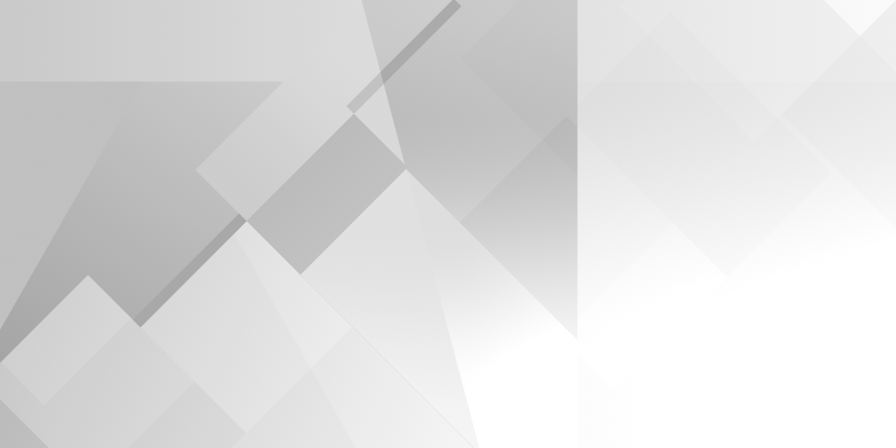
A WebGL 1 fragment shader for this background:

```glsl
precision highp float;
// Pale grey backdrop of overlapping translucent diagonal panels fading to white.
uniform vec2 u_resolution;

// Antialiased step: 1 where d is positive
float side(float d) {
  float w = 0.9 / u_resolution.y;
  return smoothstep(-w, w, d);
}

float band(float x, float lo, float hi) {
  return side(x - lo) * side(hi - x);
}

// Rectangle in diagonal coordinates
float panel(vec2 d, vec2 lo, vec2 hi) {
  return band(d.x, lo.x, hi.x) * band(d.y, lo.y, hi.y);
}

float hash(vec2 p) {
  return fract(sin(dot(p, vec2(41.3, 289.1))) * 4375.5);
}

// Grey of everything left of the steep seam
float leftTone(vec2 p, vec2 d) {
  float slope = side(p.x - 0.422 + 0.573 * (1.0 - p.y));
  float tone = mix(0.755, 0.62 + 0.1 * p.x + 0.14 * p.y, slope);
  tone = mix(tone, 0.79 + 0.09 * p.x, side(p.y - 0.818));

  // Light panel above the stripe, and the notch beside the seam
  float pale = panel(d, vec2(-0.185, 1.057), vec2(0.044, 3.0));
  tone = mix(tone, 0.80 + 0.06 * smoothstep(1.05, 1.7, d.y), pale);
  tone = mix(tone, 0.85, panel(d, vec2(0.044, 1.536), vec2(1.0, 3.0)));

  // Dark square and the bright wedge below it
  tone = mix(tone, 0.73 + 0.1 * d.x, panel(d, vec2(0.044, 1.057), vec2(0.284, 1.536)));
  float wedge = 0.88 + 0.08 * (1.0 - smoothstep(0.0, 0.5, p.y));
  tone = mix(tone, wedge, panel(d, vec2(0.284, 1.057), vec2(3.0, 1.536)));

  // Lower left sheets
  float low = panel(d, vec2(0.044, 0.583), vec2(3.0, 1.057))
            + panel(d, vec2(-0.19, -1.0), vec2(3.0, 0.583));
  float sheet = 0.80 + 0.14 * p.x - 0.06 * p.y;
  sheet += 0.022 * panel(d, vec2(-0.19, 0.193), vec2(0.003, 0.583));
  sheet += 0.018 * panel(d, vec2(0.044, 0.583), vec2(0.516, 1.057));
  sheet -= 0.018 * panel(d, vec2(0.286, -1.0), vec2(0.516, 0.583));
  sheet += 0.015 * side(p.x - 0.552 - 0.567 * (0.427 - p.y));
  sheet -= 0.06 * side(0.109 - d.y);
  return mix(tone, sheet, min(low, 1.0));
}

// Grey between the steep seam and the vertical edge
float middleTone(vec2 p, vec2 d) {
  float dark = 0.745 + 0.06 * (p.x - 0.95) + 0.035 * smoothstep(0.72, 1.0, p.y);
  dark += 0.25 * (1.0 - smoothstep(0.1, 0.75, p.y));
  dark += 0.025 * side(0.01 - d.x);
  dark -= 0.025 * panel(d, vec2(0.523, 1.529), vec2(3.0, 2.005));
  dark -= 0.012 * panel(d, vec2(0.159, 1.898), vec2(3.0, 4.0));
  float fan = 0.87 + 0.13 * (1.0 - smoothstep(0.1, 0.5, p.y));
  fan += 0.05 * smoothstep(1.0, 1.29, p.x);
  return mix(fan, dark, side(d.y - 1.529));
}

// Bright right side with faint panels
float rightTone(vec2 p, vec2 d) {
  float tone = 0.88 + 0.07 * (p.x - 1.3) + 0.11 * (1.0 - smoothstep(0.2, 0.85, p.y));
  tone += 0.008 * side(p.y - 0.818);
  tone -= 0.010 * panel(d, vec2(0.523, 2.005), vec2(1.24, 2.471));
  tone += 0.008 * panel(d, vec2(0.4, 2.367), vec2(1.0, 2.839));
  tone -= 0.012 * panel(d, vec2(1.0, 2.49), vec2(3.0, 2.839));
  tone += 0.008 * panel(d, vec2(1.0, 1.5), vec2(1.24, 2.005));
  return tone + 0.045 * panel(d, vec2(-1.0, 2.839), vec2(1.0, 4.0));
}

void main() {
  vec2 p = gl_FragCoord.xy / u_resolution.y;
  p.x *= 2.0 * u_resolution.y / u_resolution.x;
  vec2 d = vec2(p.x - p.y, p.x + p.y);

  float seam = side(p.x - 0.807 - 0.263 * (1.0 - p.y));
  float tone = mix(leftTone(p, d), middleTone(p, d), seam);
  tone = mix(tone, rightTone(p, d), side(p.x - 1.289));

  // Narrow dark stripe, fainter where it passes behind the notch
  float stripe = band(d.x, 0.010, 0.044);
  tone = mix(tone, 0.66, stripe * band(d.y, 0.583, 1.057));
  tone = mix(tone, mix(0.76, 0.67, seam), stripe * band(d.y, 1.536, 2.016));

  // Slight dither against banding
  tone += (hash(gl_FragCoord.xy) - 0.5) / 255.0;
  gl_FragColor = vec4(vec3(clamp(tone, 0.0, 1.0)), 1.0);
}
```
